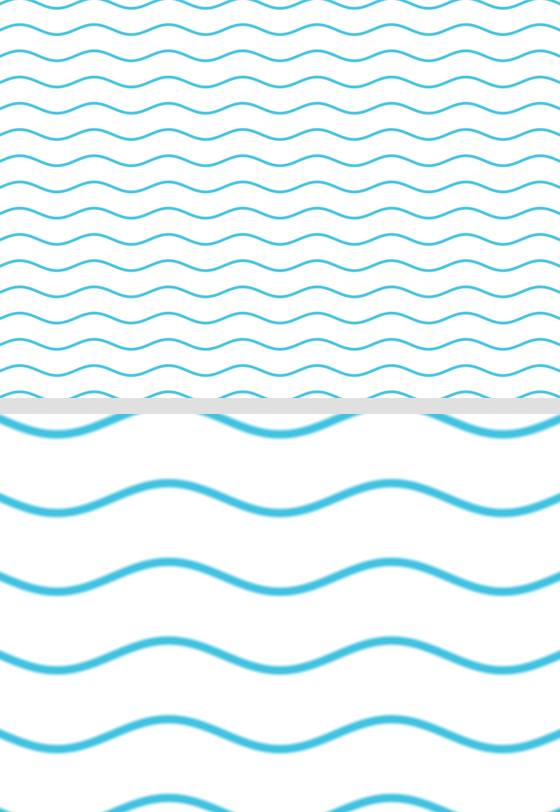
Top: the whole. Bottom: its middle third, enlarged.
This pattern is drawn by a Shadertoy shader. Its source:

```glsl
const float TAU = 6.2831853;

// All lengths are fractions of the canvas height
const float WAVELENGTH  = 0.1868;
const float ROW_SPACING = 0.0659;
const float FIRST_ROW   = 0.0031;
const float AMPLITUDE   = 0.0125;
const float HALF_WIDTH  = 0.0035;
const float SOFTNESS    = 0.0023;

const vec3 PAPER = vec3(1.0);
const vec3 AQUA  = vec3(0.25, 0.76, 0.88);

// Approximate distance to the nearest of a stack of wavy lines
float waveDistance(vec2 p, float wavelength, float spacing, float amplitude) {
    float k = TAU / wavelength;
    float height = -amplitude * cos(k * p.x);
    float slope = amplitude * k * sin(k * p.x);
    float offset = (fract((p.y - height) / spacing + 0.5) - 0.5) * spacing;
    return abs(offset) / sqrt(1.0 + slope * slope);
}

// Soft-edged line coverage
float stroke(float dist, float halfWidth, float softness) {
    return 1.0 - smoothstep(halfWidth - softness, halfWidth + softness, dist);
}

void mainImage(out vec4 fragColor, in vec2 fragCoord) {
    // A trough sits on the vertical centre line
    vec2 p = vec2(fragCoord.x - 0.5 * iResolution.x, fragCoord.y) / iResolution.y;
    p.y -= FIRST_ROW;

    float dist = waveDistance(p, WAVELENGTH, ROW_SPACING, AMPLITUDE);
    float softness = max(SOFTNESS, 0.75 / iResolution.y);
    float ink = stroke(dist, HALF_WIDTH, softness);

    fragColor = vec4(mix(PAPER, AQUA, ink), 1.0);
}
```
